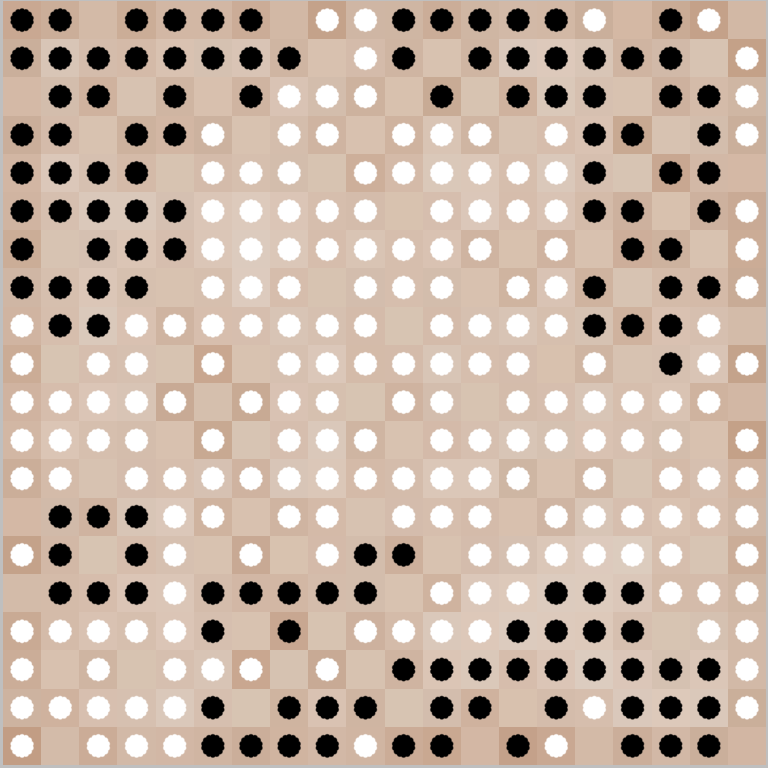
A three.js fragment shader for this pattern:

```glsl
// A 20 by 20 board of tan tiles, most holding a black or white scalloped disc.
// Soft ellipses group the black discs, local minima of a hash leave gaps,
// and each tile darkens as fewer of its neighbours hold a disc.
varying vec2 vUv;

const float CELLS = 20.0;
const vec2 BOARD_ORIGIN = vec2(0.0039);
const vec2 BOARD_SIZE = vec2(0.9936, 0.9948);
const float GAP_LEVEL = 0.40;       // higher leaves more tiles empty
const float DISC_RADIUS = 0.286;    // in tiles
const float SCALLOP_DEPTH = 0.022;
const float SCALLOPS = 14.0;
const float SOFTNESS = 0.025;       // half width of the disc edge, in tiles
const float DIAGONAL_WEIGHT = 0.3;
const float TINT_SPREAD = 0.022;
const vec3 CROWDED_TILE = vec3(0.866, 0.792, 0.738);
const vec3 LONELY_TILE = vec3(0.725, 0.565, 0.455);
const vec3 EMPTY_TILE = vec3(0.845, 0.762, 0.692);
const vec3 EMPTY_RIM_TILE = vec3(0.825, 0.715, 0.640);
const vec3 BORDER = vec3(0.75);
const vec3 BLACK = vec3(0.0);
const vec3 WHITE = vec3(1.0);

float hash(vec2 p) {
  return fract(sin(dot(p, vec2(127.1, 311.7)) + 4.7) * 43758.55);
}

bool onBoard(vec2 cell) {
  return all(greaterThanEqual(cell, vec2(0.0))) && all(lessThan(cell, vec2(CELLS)));
}

// A gap is a low local minimum of the hash, so gaps never share an edge.
float occupied(vec2 cell) {
  if (!onBoard(cell)) return 0.0;
  float h = hash(cell);
  float around = min(min(hash(cell + vec2(1.0, 0.0)), hash(cell - vec2(1.0, 0.0))),
                     min(hash(cell + vec2(0.0, 1.0)), hash(cell - vec2(0.0, 1.0))));
  return (h < around && h < GAP_LEVEL) ? 0.0 : 1.0;
}

// Below 1 inside the ellipse
float cluster(vec2 cell, vec2 center, vec2 radii) {
  return length((cell - center) / radii);
}

bool isBlack(vec2 cell) {
  // upper left
  float d = cluster(cell, vec2(1.5, 16.0), vec2(3.2, 5.2));
  d = min(d, cluster(cell, vec2(4.5, 18.6), vec2(2.9, 1.9)));
  // upper right
  d = min(d, cluster(cell, vec2(16.2, 14.4), vec2(2.2, 5.0)));
  d = min(d, cluster(cell, vec2(12.3, 18.1), vec2(2.8, 1.7)));
  // lower left
  d = min(d, cluster(cell, vec2(2.0, 5.0), vec2(1.9, 1.9)));
  d = min(d, cluster(cell, vec2(6.5, 3.4), vec2(2.0, 1.2)));
  d = min(d, cluster(cell, vec2(9.4, 4.8), vec2(1.1, 1.3)));
  d = min(d, cluster(cell, vec2(6.5, 0.6), vec2(2.3, 1.2)));
  // lower right
  d = min(d, cluster(cell, vec2(11.5, 1.2), vec2(3.2, 1.6)));
  d = min(d, cluster(cell, vec2(14.8, 2.7), vec2(2.2, 1.7)));
  d = min(d, cluster(cell, vec2(17.0, 1.0), vec2(2.0, 2.2)));
  return d < 1.0;
}

// Share of the eight neighbours that hold a disc, edges counting most
float crowding(vec2 cell) {
  float sum = 0.0;
  for (int y = -1; y <= 1; y++) {
    for (int x = -1; x <= 1; x++) {
      if (x == 0 && y == 0) continue;
      float weight = (x == 0 || y == 0) ? 1.0 : DIAGONAL_WEIGHT;
      sum += weight * occupied(cell + vec2(float(x), float(y)));
    }
  }
  return sum / (4.0 + 4.0 * DIAGONAL_WEIGHT);
}

vec3 tileColor(vec2 cell, float filled) {
  float crowd = crowding(cell);
  vec3 full = mix(LONELY_TILE, CROWDED_TILE, crowd);
  vec3 empty = mix(EMPTY_RIM_TILE, EMPTY_TILE, smoothstep(0.6, 0.9, crowd));
  float tint = (hash(cell + 71.3) - 0.5) * TINT_SPREAD;
  return mix(empty, full, filled) + tint * vec3(0.2, -0.7, -1.0);
}

float scallopedDisc(vec2 p) {
  float angle = atan(p.y, p.x + 1e-5);
  float radius = DISC_RADIUS + SCALLOP_DEPTH * abs(sin(0.5 * SCALLOPS * angle));
  return 1.0 - smoothstep(-SOFTNESS, SOFTNESS, length(p) - radius);
}

void main() {
  vec2 grid = (vUv - BOARD_ORIGIN) / BOARD_SIZE * CELLS;
  vec2 cell = floor(grid);
  vec3 color = BORDER;
  if (onBoard(cell)) {
    float filled = occupied(cell);
    vec3 disc = isBlack(cell) ? BLACK : WHITE;
    color = mix(tileColor(cell, filled), disc, filled * scallopedDisc(fract(grid) - 0.5));
  }
  gl_FragColor = vec4(color, 1.0);
}
```
